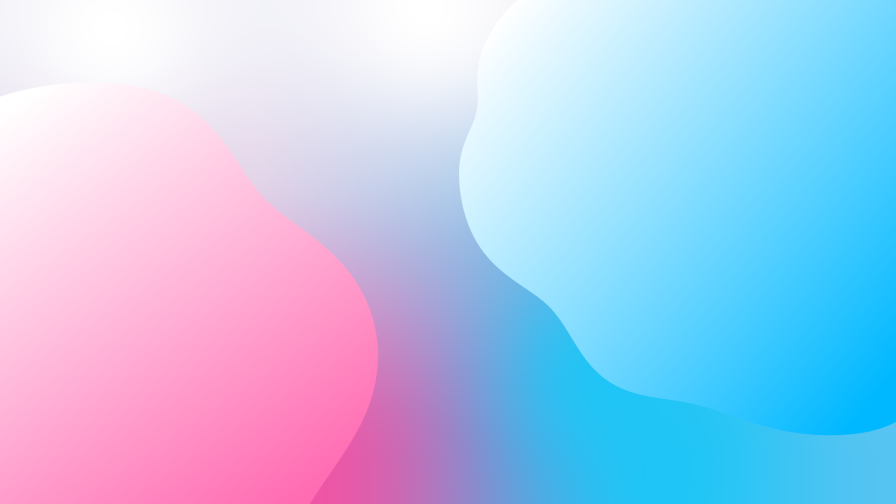
Give the GLSL for this background, as a WebGL 2 fragment shader.

```glsl
#version 300 es
precision highp float;
// Two soft blobs, pink at the lower left and blue at the upper right, over a
// blurred field of white, lilac and cyan. Each blob is a circle whose radius is
// swelled or dented by angle; the field blends three colour rows and round glows.

uniform vec2 u_resolution;
out vec4 fragColor;

const vec3 WHITE      = vec3(1.0);
const vec3 MIST       = vec3(0.945, 0.945, 0.973);
const vec3 LILAC      = vec3(0.870, 0.784, 0.886);
const vec3 STEEL_BLUE = vec3(0.510, 0.745, 0.910);
const vec3 MAGENTA    = vec3(0.941, 0.333, 0.647);
const vec3 CYAN       = vec3(0.118, 0.773, 0.965);
const vec3 SOFT_CYAN  = vec3(0.333, 0.769, 0.949);
const vec3 ROSE       = vec3(1.000, 0.424, 0.698);
const vec3 SKY        = vec3(0.000, 0.722, 1.000);

// Bell curve over an angle in degrees, with its own width on each side
float bell(float angle, float centre, float below, float above) {
    float offset = angle - centre;
    float t = offset / (offset < 0.0 ? below : above);
    return exp(-t * t);
}

// Round glow, 1 at its centre
float glow(vec2 p, vec2 centre, float radius) {
    vec2 d = (p - centre) / radius;
    return exp(-dot(d, d));
}

// Position along the line from a to b, from 0 to 1
float along(vec2 p, vec2 a, vec2 b) {
    vec2 axis = b - a;
    return clamp(dot(p - a, axis) / dot(axis, axis), 0.0, 1.0);
}

// Smooth fill for a signed distance, negative inside
float fill(float distance, float pixel) {
    return 1.0 - smoothstep(-0.75 * pixel, 0.75 * pixel, distance);
}

// Signed distance to the pink blob
float pinkBlob(vec2 p, vec2 centre) {
    vec2 d = p - centre;
    float angle = degrees(atan(d.y, d.x));
    float radius = 0.530
        - 0.110 * bell(angle, 45.5, 28.0, 24.0)
        - 0.042 * bell(angle, -34.0, 22.0, 22.0)
        + 0.029 * bell(angle, 125.0, 22.0, 22.0);
    return length(d) - radius;
}

// Signed distance to the blue blob
float blueBlob(vec2 p, vec2 centre) {
    vec2 d = p - centre;
    float angle = mod(degrees(atan(d.y, d.x)), 360.0);
    float radius = 0.573
        - 0.023 * bell(angle, 138.0, 10.0, 10.0)
        - 0.027 * bell(angle, 169.0, 7.5, 7.5)
        - 0.088 * bell(angle, 217.5, 16.0, 19.0)
        - 0.083 * bell(angle, 258.0, 21.0, 22.5)
        + 0.022 * bell(angle, 300.0, 12.0, 12.0);
    return length(d) - radius;
}

// Blurred field behind the blobs
vec3 field(vec2 p) {
    float depth = 1.0 - p.y;
    vec3 middle = mix(LILAC, STEEL_BLUE, clamp((p.x - 0.51) / 0.555, 0.0, 1.0));
    vec3 bottom = mix(MAGENTA, CYAN, smoothstep(0.60, 1.32, p.x));
    bottom = mix(bottom, SOFT_CYAN, smoothstep(1.30, 1.78, p.x));

    vec3 color = mix(MIST, middle, smoothstep(0.0, 0.556, depth));
    color = mix(color, bottom, smoothstep(0.347, 0.926, depth));
    color = mix(color, CYAN, glow(p, vec2(1.227, 0.259), 0.208));
    color = mix(color, WHITE, glow(p, vec2(0.220, 0.942), 0.185));
    return mix(color, WHITE, glow(p, vec2(0.845, 0.988), 0.185));
}

void main() {
    // Canvas height is one unit
    vec2 p = gl_FragCoord.xy / u_resolution.y;
    float pixel = 1.0 / u_resolution.y;

    vec3 pink = mix(WHITE, ROSE, along(p, vec2(0.046, 0.803), vec2(0.579, 0.005)));
    vec3 blue = mix(WHITE, SKY, along(p, vec2(0.984, 0.954), vec2(1.794, 0.282)));

    vec3 color = field(p);
    color = mix(color, pink, fill(pinkBlob(p, vec2(0.2315, 0.3056)), pixel));
    color = mix(color, blue, fill(blueBlob(p, vec2(1.4815, 0.6759)), pixel));
    fragColor = vec4(color, 1.0);
}
```
